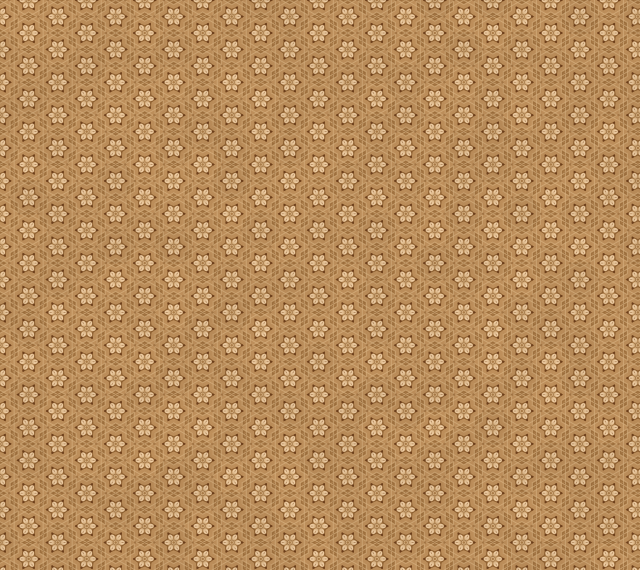
This pattern is drawn by a WebGL 2 fragment shader. Its source:

```glsl
#version 300 es
precision highp float;
// Tan hexagonal lattice of cream six-petal rosettes, linked by fine lines and small rhombi.

#define COLUMNS 22.06    // flower columns across the canvas
#define ROWS 17.34       // flowers down one column
#define SHIFT vec2(0.013, 0.836)
#define LINE_WIDTH 0.030 // in units of the row spacing
#define RHOMB vec2(0.245, 0.14)
#define GRAIN 0.022
#define WEAR 0.035

uniform vec2 u_resolution;
out vec4 fragColor;

const vec3 TAN = vec3(0.73, 0.55, 0.35);
const vec3 OCHRE = vec3(0.66, 0.48, 0.28);
const vec3 SAND = vec3(0.83, 0.68, 0.49);
const vec3 BROWN = vec3(0.53, 0.35, 0.17);
const vec3 UMBER = vec3(0.40, 0.22, 0.09);
const vec3 CREAM = vec3(0.92, 0.79, 0.63);
const float PI = 3.14159265;
const vec2 PITCH = vec2(1.7320508, 1.0);

float hash(vec2 p) {
  return fract(sin(dot(p, vec2(127.1, 311.7))) * 43758.5453);
}

float noise(vec2 p) {
  vec2 i = floor(p), f = fract(p);
  f = f * f * (3.0 - 2.0 * f);
  return mix(mix(hash(i), hash(i + vec2(1.0, 0.0)), f.x),
             mix(hash(i + vec2(0.0, 1.0)), hash(i + 1.0), f.x), f.y);
}

// Coverage of a shape from its signed distance
float fill(float d, float px) {
  return 1.0 - smoothstep(-0.6 * px, 0.6 * px, d);
}

float stroke(float d, float width, float px) {
  return fill(abs(d) - 0.5 * width, px);
}

float rhombus(vec2 p, vec2 r) {
  return (dot(abs(p), r.yx) - r.x * r.y) / length(r);
}

// Approximate distance to an ellipse
float ellipse(vec2 p, vec2 r) {
  return (length(p / r) - 1.0) * min(r.x, r.y);
}

// Vector from the nearest lattice point; id receives that point
vec2 hexCell(vec2 p, out vec2 id) {
  vec2 a = floor(p / PITCH + 0.5) * PITCH;
  vec2 b = (floor(p / PITCH) + 0.5) * PITCH;
  id = dot(p - a, p - a) < dot(p - b, p - b) ? a : b;
  return p - id;
}

vec3 lattice(vec2 q, float px) {
  // Rhombus straddling the border between two neighbouring flowers
  vec2 m = q - vec2(0.4330, 0.25);
  vec2 uv = vec2(dot(m, vec2(0.5, -0.8660)), dot(m, vec2(0.8660, 0.5)));
  float d = rhombus(uv, RHOMB);
  vec3 c = mix(TAN, OCHRE, fill(d, px));
  c = mix(c, BROWN, 0.45 * stroke(d + 0.045, 0.025, px));
  c = mix(c, SAND, 0.65 * stroke(d, LINE_WIDTH, px));
  c = mix(c, BROWN, 0.75 * fill(rhombus(uv, vec2(0.06, 0.032)), px));
  // Straight lines crossing the whole lattice
  c = mix(c, SAND, 0.70 * stroke(q.x - 0.4330, LINE_WIDTH, px));
  // Small stud where three cells meet
  return mix(c, BROWN, 0.5 * fill(length(q - vec2(0.5774, 0.0)) - 0.035, px));
}

vec3 rosette(vec3 c, vec2 q, float px) {
  // Star: straight edge from its tip to its inner corner
  vec2 tip = vec2(0.36, 0.0), corner = vec2(0.202, 0.117);
  vec2 edge = normalize(corner - tip);
  float star = dot(q - tip, vec2(edge.y, -edge.x));
  c = mix(c, OCHRE, fill(star, px));
  c = mix(c, BROWN, 0.8 * stroke(star + 0.02, 0.04, px));
  c = mix(c, UMBER, 0.85 * fill(ellipse(q - vec2(0.305, 0.0), vec2(0.04, 0.03)), px));
  // Petals, shaded toward the heart
  vec3 petal = mix(SAND, CREAM, smoothstep(0.08, 0.20, q.x));
  c = mix(c, petal, fill(ellipse(q - vec2(0.178, 0.0), vec2(0.092, 0.068)), px));
  c = mix(c, BROWN, 0.6 * fill(ellipse(q - vec2(0.205, 0.0), vec2(0.028, 0.014)), px));
  // Heart
  float r = length(q);
  c = mix(c, SAND, fill(r - 0.095, px));
  c = mix(c, BROWN, 0.65 * stroke(r - 0.075, 0.025, px));
  return mix(c, OCHRE, fill(r - 0.035, px));
}

void main() {
  vec2 uv = gl_FragCoord.xy / u_resolution;
  // One unit is the spacing of flowers down a column
  vec2 p = (uv * vec2(COLUMNS, ROWS) + SHIFT * vec2(1.0, -1.0)) * vec2(0.8660254, 1.0);
  float px = ROWS / u_resolution.y;
  vec2 id;
  vec2 cell = hexCell(p, id);

  // Fold the six-fold symmetry into one half sector
  float angle = atan(cell.y, cell.x);
  angle = abs(mod(angle + PI / 6.0, PI / 3.0) - PI / 6.0);
  vec2 q = length(cell) * vec2(cos(angle), sin(angle));

  vec3 color = rosette(lattice(q, px), q, px);

  // Fine grain and slight tone changes between repeats
  color *= 1.0 + GRAIN * (noise(p * vec2(24.0, 18.0)) - 0.5);
  color *= 1.0 + WEAR * (hash(floor(id * 2.0 + 0.5)) - 0.5);
  fragColor = vec4(color, 1.0);
}
```
